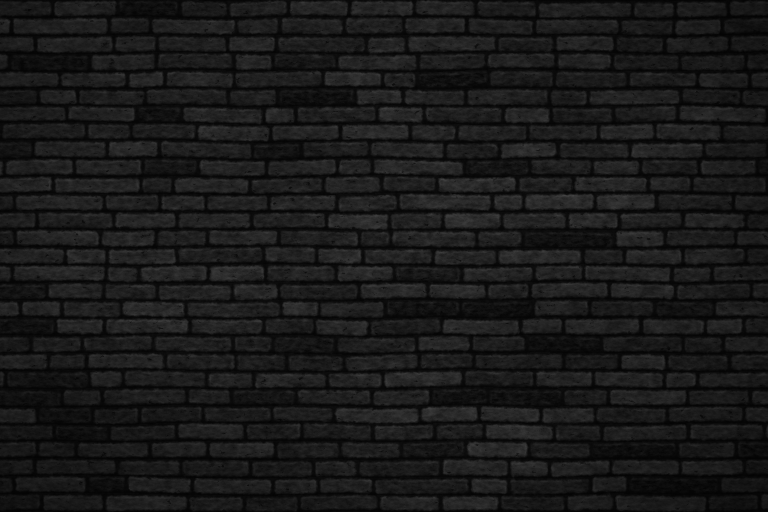
A Shadertoy shader for this texture:

```glsl
#define ROWS 29.0
#define BRICK_LENGTH 3.62
#define LENGTH_VARIATION 0.58
#define JOINT_WIDTH 0.22
#define CORNER_RADIUS 0.16
#define EDGE_WEAR 0.11
#define TONE_VARIATION 0.055
#define GRAIN 0.085
#define MORTAR_TONE 0.043
#define BRICK_TONE 0.134
#define VIGNETTE 0.36

float hash(vec2 p) {
    vec3 q = fract(p.xyx * vec3(0.1031, 0.1030, 0.0973));
    q += dot(q, q.yzx + 33.33);
    return fract((q.x + q.y) * q.z);
}

vec2 gradientAt(vec2 cell) {
    float angle = 6.2832 * hash(cell + 71.0);
    return vec2(cos(angle), sin(angle));
}

float gradientNoise(vec2 p) {
    vec2 i = floor(p), f = p - i;
    vec2 w = f * f * f * (f * (f * 6.0 - 15.0) + 10.0);
    vec2 e = vec2(0.0, 1.0);
    float low = mix(dot(gradientAt(i), f),
                    dot(gradientAt(i + e.yx), f - e.yx), w.x);
    float high = mix(dot(gradientAt(i + e), f - e),
                     dot(gradientAt(i + 1.0), f - 1.0), w.x);
    return mix(low, high, w.y);
}

float fbm(vec2 p) {
    float sum = 0.0, amplitude = 0.6;
    for (int i = 0; i < 4; i++) {
        sum += amplitude * gradientNoise(p);
        p = mat2(1.6, 1.2, -1.2, 1.6) * p + 17.3;
        amplitude *= 0.55;
    }
    return sum;
}

// Position of a vertical joint, in brick lengths
float jointAt(float index, float row) {
    return index + LENGTH_VARIATION * (hash(vec2(index, row) + 9.0) - 0.5);
}

float roundedBox(vec2 p, vec2 halfSize, float radius) {
    vec2 q = abs(p) - halfSize + radius;
    return length(max(q, 0.0)) + min(max(q.x, q.y), 0.0) - radius;
}

void mainImage(out vec4 fragColor, in vec2 fragCoord) {
    vec2 uv = fragCoord / iResolution.xy;
    vec2 p = fragCoord / iResolution.y * ROWS;
    float pixel = ROWS / iResolution.y;

    // Uneven courses
    vec2 wall = p;
    wall.y += 0.16 * gradientNoise(p * vec2(0.17, 0.3));
    float row = floor(wall.y);

    // Brick containing this point
    float along = wall.x / BRICK_LENGTH + 0.5 * mod(row, 2.0)
                + 0.5 * hash(vec2(row, 3.0)) + 4.0;
    float index = floor(along);
    if (along < jointAt(index, row)) index -= 1.0;
    else if (along >= jointAt(index + 1.0, row)) index += 1.0;
    float left = jointAt(index, row), right = jointAt(index + 1.0, row);
    vec2 id = vec2(index, row);

    // Worn outline
    vec2 local = vec2((along - 0.5 * (left + right)) * BRICK_LENGTH,
                      wall.y - row - 0.5);
    local.y += 0.05 * (hash(id + 5.0) - 0.5) + 0.025 * local.x * (hash(id + 6.0) - 0.5);
    vec2 halfSize = 0.5 * vec2((right - left) * BRICK_LENGTH, 1.0) - 0.5 * JOINT_WIDTH;
    float d = roundedBox(local, halfSize, CORNER_RADIUS);
    d += EDGE_WEAR * fbm(p * 2.3) + 0.04 * gradientNoise(p * 6.0);
    float brickMask = 1.0 - smoothstep(-0.06 - 0.5 * pixel, 0.06 + 0.5 * pixel, d);

    // Brick face: tone, stains, grain and pits
    vec2 facePoint = p + 13.0 * hash(id + 2.0);
    float tone = BRICK_TONE + TONE_VARIATION * (hash(id) - 0.5);
    tone *= mix(1.0, 0.55, step(0.91, hash(id + 31.0)));
    tone *= 1.0 + 0.5 * fbm(facePoint * vec2(0.7, 1.3));
    tone += GRAIN * fbm(facePoint * vec2(2.6, 4.5));
    float pits = smoothstep(0.22, 0.5, fbm(facePoint * vec2(1.9, 3.1) + 40.0));
    tone *= 1.0 - 0.6 * pits;

    // Lit upper lip and shaded underside
    float rim = smoothstep(-0.2, -0.08, d);
    float broken = smoothstep(-0.2, 0.3, gradientNoise(p * 1.7 + 8.0));
    tone += rim * (0.035 * broken + 0.02 * sign(local.y) * smoothstep(0.15, 0.35, abs(local.y)));

    // Recessed mortar
    float mortar = MORTAR_TONE + 0.035 * fbm(p * 3.5 + 60.0);
    mortar *= 1.0 - 0.35 * smoothstep(0.25, 0.45, -local.y);

    // Broad falloff towards the borders
    vec2 fromCentre = (uv - vec2(0.46, 0.54)) * vec2(1.7, 1.5);
    float light = 1.06 - VIGNETTE * dot(fromCentre, fromCentre);
    light *= 1.0 + 0.2 * gradientNoise(uv * 4.0);

    float shade = mix(mortar, max(tone, 0.03), brickMask) * light;
    fragColor = vec4(vec3(clamp(shade, 0.0, 1.0)), 1.0);
}
```
